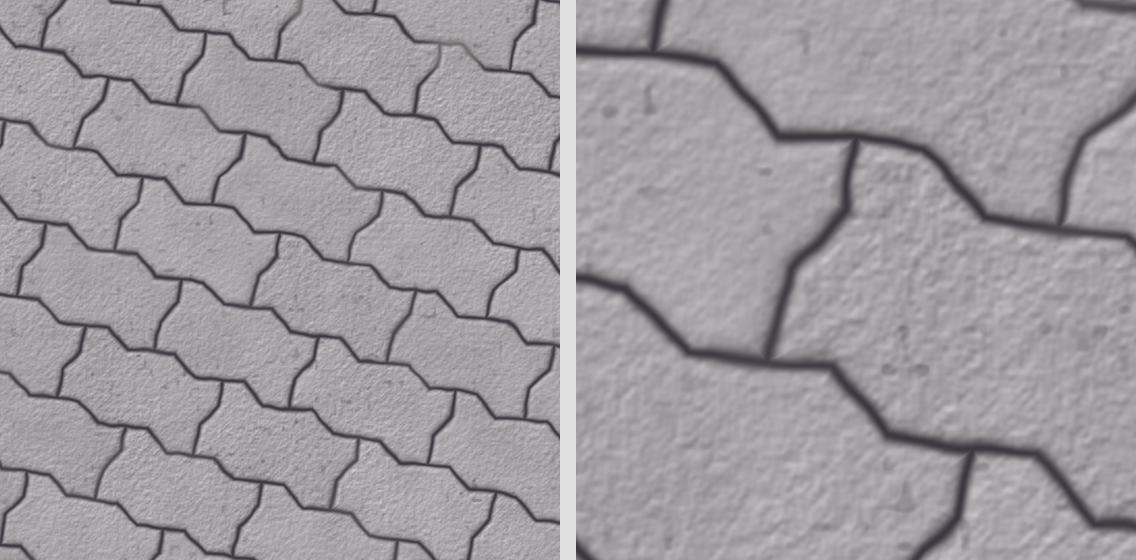
Left: the whole. Right: its middle third, enlarged.
Give the GLSL for this texture, as a Shadertoy shader.

```glsl
// Slanted pavement of interlocking grey concrete blocks with dark, worn joints.
// A skewed lattice repeats one zigzag bed joint and one bent cross joint;
// distance to them cuts the gaps, and noise relief lights the gritty faces.

const vec2 ORIGIN = vec2(0.5, 0.5833);      // a joint crossing
const vec2 ALONG = vec2(0.2439, -0.1007);   // step to the next block in a course
const vec2 DOWN = vec2(-0.1738, -0.0811);   // step to the next course
const mat2 LATTICE = mat2(ALONG, DOWN);

// Bends of the bed joint (twice per block) and of the cross joint
const vec2 BED_1 = vec2(0.039, -0.0052);
const vec2 BED_2 = vec2(0.0742, -0.0456);
const vec2 CROSS_1 = vec2(-0.0078, -0.043);
const vec2 CROSS_2 = vec2(-0.0404, -0.0781);

const vec3 STONE = vec3(0.655, 0.645, 0.655);
const vec3 GAP = vec3(0.255, 0.245, 0.275);
const vec3 DUST = vec3(0.56, 0.54, 0.54);

float hash(vec2 p) {
    return fract(sin(dot(p, vec2(127.1, 311.7))) * 43758.55);
}

float noise(vec2 p) {
    vec2 i = floor(p), f = fract(p);
    f = f * f * (3.0 - 2.0 * f);
    return mix(mix(hash(i), hash(i + vec2(1, 0)), f.x),
               mix(hash(i + vec2(0, 1)), hash(i + vec2(1, 1)), f.x), f.y);
}

vec2 wobble(vec2 p, float scale) {
    return vec2(noise(p * scale), noise(p * scale + 37.0)) - 0.5;
}

float segment(vec2 p, vec2 a, vec2 b) {
    vec2 ab = b - a;
    return length(p - a - ab * clamp(dot(p - a, ab) / dot(ab, ab), 0.0, 1.0));
}

// Distance to a path from zero through two bends to its end
float path(vec2 p, vec2 bend1, vec2 bend2, vec2 end) {
    return min(segment(p, vec2(0), bend1),
               min(segment(p, bend1, bend2), segment(p, bend2, end)));
}

// The same path as a function of its first coordinate
float pathHeight(float x, vec2 bend1, vec2 bend2, vec2 end) {
    if (x < bend1.x) return x * bend1.y / bend1.x;
    vec2 a = x < bend2.x ? bend1 : bend2;
    vec2 b = x < bend2.x ? bend2 : end;
    return mix(a.y, b.y, (x - a.x) / (b.x - a.x));
}

// Lattice coordinates, uneven and with the upper courses slipped sideways
vec2 toLattice(vec2 p) {
    p += 0.006 * wobble(p, 16.0) + 0.004 * wobble(p, 50.0);
    vec2 c = inverse(LATTICE) * (p - ORIGIN);
    c.x -= 0.042 * (1.0 - smoothstep(-0.85, -0.15, c.y));
    return c;
}

float jointDistance(vec2 c) {
    vec2 local = fract(c);
    float d = 1.0;
    for (int j = -1; j <= 1; j++)
        for (int i = -1; i <= 1; i++) {
            vec2 r = LATTICE * (local - vec2(i, j));
            d = min(d, path(r, BED_1, BED_2, 0.5 * ALONG));
            d = min(d, path(r - 0.5 * ALONG, BED_1, BED_2, 0.5 * ALONG));
            d = min(d, path(r, CROSS_1, CROSS_2, DOWN + 0.5 * ALONG));
        }
    return d;
}

// Column and course of the block
vec2 blockId(vec2 c) {
    mat2 inv = inverse(LATTICE);
    float row = floor(c.y - pathHeight(mod(c.x, 0.5), inv * BED_1, inv * BED_2, vec2(0.5, 0)));
    float shift = pathHeight(c.y - row, (inv * CROSS_1).yx, (inv * CROSS_2).yx, vec2(1, 0.5));
    return vec2(floor(c.x - shift), row);
}

// Rounded block edges plus two sizes of grit
float relief(vec2 p, float grit) {
    float edge = smoothstep(0.0, 0.013, jointDistance(toLattice(p)));
    return 0.8 * edge + grit * (0.5 * noise(p * 140.0) + 0.3 * noise(p * 270.0));
}

void mainImage(out vec4 fragColor, in vec2 fragCoord) {
    vec2 p = fragCoord / iResolution.y;
    vec2 c = toLattice(p);
    float d = jointDistance(c);
    vec2 id = blockId(c);

    // Block face: own tone, broad stains, lit grit and small pits
    float grit = 0.6 + 0.4 * hash(id + 5.0) + 0.5 * noise(p * 9.0);
    float slope = relief(p, grit) - relief(p + vec2(-0.0012, 0.0017), grit);
    float tone = 0.022 * (hash(id) - 0.5) + 0.04 * (noise(p * 22.0) - 0.5);
    float pits = smoothstep(0.8, 0.97, noise(p * 85.0 + 7.0)) * noise(p * 13.0 + 3.0);
    vec3 color = STONE + tone + 0.34 * slope - 0.13 * pits;

    // Joints: soft dark core, in places narrowed or filled with dust
    float wear = noise(p * 11.0 + 19.0);
    float width = mix(0.0036, 0.0049, noise(p * 30.0 + 11.0));
    float core = exp(-d * d / (width * width));
    float fill = smoothstep(0.45, 0.9, wear) * mix(0.25, 0.75, smoothstep(0.5, 0.85, p.y));
    color = mix(color, mix(GAP, DUST, fill), core);
    color -= 0.025 * exp(-d / 0.009);

    fragColor = vec4(clamp(color, 0.0, 1.0), 1.0);
}
```
